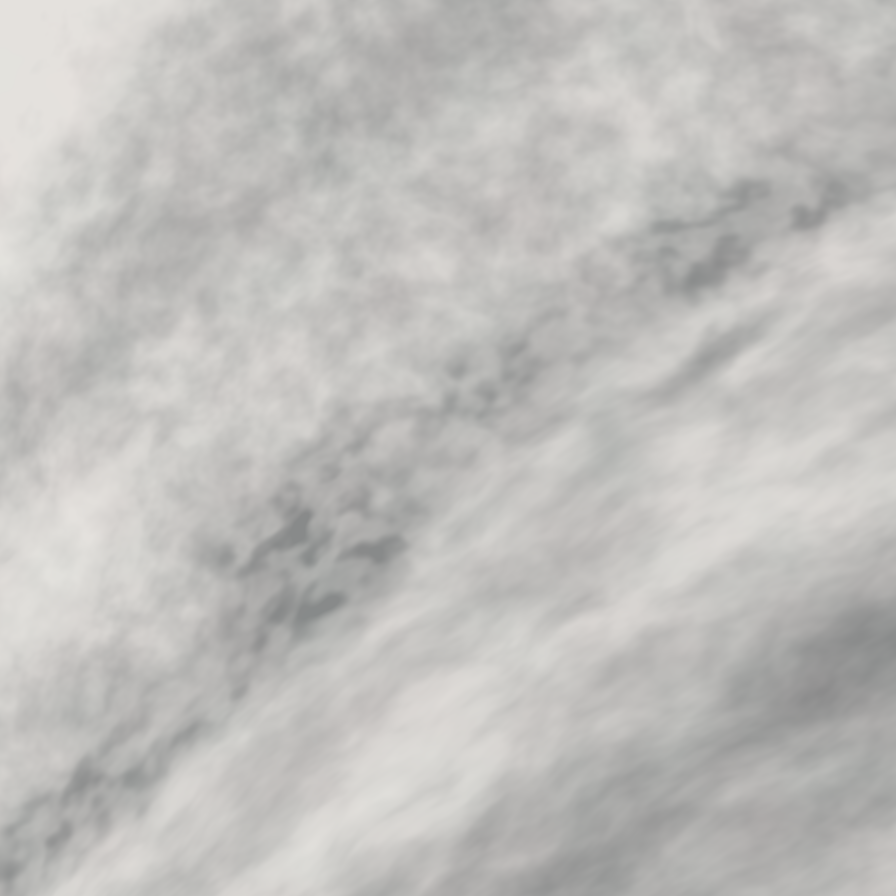
Give the GLSL for this texture, as a Shadertoy shader.

```glsl
// Soft grey veined marble: cloudy diagonal bands with a mottled dark vein.
#define DARK_STONE  vec3(0.535, 0.540, 0.540)
#define LIGHT_STONE vec3(0.880, 0.870, 0.855)
#define BASE_TONE   0.655
#define LAYER_DEPTH 1.12
#define CLOUD_SCALE 5.5
#define CLOUD_DEPTH 0.44
#define MOTTLE_SCALE 25.0
#define MOTTLE_DEPTH 0.44
#define GRAIN_DEPTH 0.31
#define BAND_WARP   0.06
#define TINT_DEPTH  0.010

float hash(vec2 p) {
    vec3 q = fract(p.xyx * 0.1031);
    q += dot(q, q.yzx + 33.33);
    return fract((q.x + q.y) * q.z);
}

// Slope of a random unit gradient at a lattice corner
float corner(vec2 cell, vec2 offset) {
    float angle = 6.2832 * hash(cell);
    return dot(vec2(cos(angle), sin(angle)), offset);
}

float gradientNoise(vec2 p) {
    vec2 i = floor(p), f = p - i;
    vec2 e = vec2(1.0, 0.0);
    vec2 s = f * f * f * (f * (f * 6.0 - 15.0) + 10.0);
    float low  = mix(corner(i, f), corner(i + e, f - e), s.x);
    float high = mix(corner(i + e.yx, f - e.yx), corner(i + e.xx, f - e.xx), s.x);
    return mix(low, high, s.y) * 1.4;
}

float fbm(vec2 p, int octaves) {
    float sum = 0.0, amplitude = 0.5;
    for (int i = 0; i < octaves; i++) {
        sum += amplitude * gradientNoise(p);
        p = mat2(1.6, 1.2, -1.2, 1.6) * p + 17.3;
        amplitude *= 0.5;
    }
    return sum;
}

// Gaussian bump around a centre
float band(float x, float centre, float width) {
    float d = (x - centre) / width;
    return exp(-d * d);
}

// Broad light and dark layers, by distance across the vein
float layers(float across, float x) {
    float tone = 0.0;
    tone += 0.17 * band(across, -0.085, 0.030);
    tone -= 0.08 * band(across, -0.150, 0.035);
    tone += 0.20 * band(across, -0.240, 0.065);
    tone -= 0.36 * band(across, -0.440, 0.095);
    tone += 0.17 * band(across,  0.220, 0.100) * (1.0 - smoothstep(0.2, 0.6, x));
    tone -= 0.17 * band(across,  0.370, 0.090);
    tone += 0.30 * smoothstep(0.44, 0.62, across);
    // Paler towards the left above the vein
    tone += 0.22 * (1.0 - smoothstep(0.0, 0.17, x)) * smoothstep(0.1, 0.25, across);
    return tone;
}

void mainImage(out vec4 fragColor, in vec2 fragCoord) {
    vec2 uv = fragCoord / iResolution.y;

    // Curved frame that follows the main vein
    float along = dot(uv, vec2(0.74, 0.67));
    float across = 0.75 * (uv.y - (0.02 + 1.1 * uv.x - 0.28 * uv.x * uv.x));
    vec2 frame = vec2(along, across);
    vec2 warp = vec2(fbm(frame * 6.0 + 3.1, 2), fbm(frame * 6.0 + 41.7, 2));
    float bent = across + BAND_WARP * fbm(frame * vec2(4.0, 7.0) + 9.0, 4);
    float tone = BASE_TONE + LAYER_DEPTH * layers(bent, uv.x);

    // Short dark streak inside the pale layer
    float streakLine = across + 0.4 * BAND_WARP * warp.y;
    tone -= 0.50 * band(streakLine, -0.085, 0.016) * band(uv.x, 0.78, 0.09);

    // Puffy clouds above the vein, drawn-out streaks below it
    vec2 flow = frame + 0.02 * warp;
    float puffs = fbm(flow * CLOUD_SCALE * vec2(0.9, 1.2) + 5.0, 5);
    float streaks = fbm(flow * CLOUD_SCALE * vec2(0.65, 2.0) + 23.0, 5);
    float above = smoothstep(-0.08, 0.08, across);
    tone += CLOUD_DEPTH * mix(streaks, puffs, above);

    // Small dark mottles gathered in patches along a dusky vein
    float spots = fbm(flow * MOTTLE_SCALE * vec2(0.9, 1.3) + 61.0, 2);
    float patches = smoothstep(-0.35, 0.25, gradientNoise(frame * vec2(5.0, 8.0) + 12.0));
    float vein = band(bent, 0.008, 0.074);
    float mottle = smoothstep(-0.22, 0.40, spots);
    tone -= vein * (0.09 + 0.10 * patches + MOTTLE_DEPTH * mottle * (0.4 + 0.6 * patches));

    // Soft blotches above the vein and finer streaks below it
    float blotches = fbm(flow * vec2(24.0, 28.0) + 80.0, 3);
    float fibres = fbm(flow * vec2(15.0, 32.0) + 130.0, 3);
    tone += GRAIN_DEPTH * mix(0.85 * fibres, blotches, above);

    // Compress the highlights, then add slight warm and cool tints
    tone = clamp(tone + 0.01, 0.0, 1.2);
    tone -= 0.5 * max(tone - 0.88, 0.0);
    vec3 colour = mix(DARK_STONE, LIGHT_STONE, tone);
    colour += TINT_DEPTH * fbm(frame * 9.0 + 100.0, 3) * vec3(1.0, -0.6, -0.2);
    fragColor = vec4(colour, 1.0);
}
```
